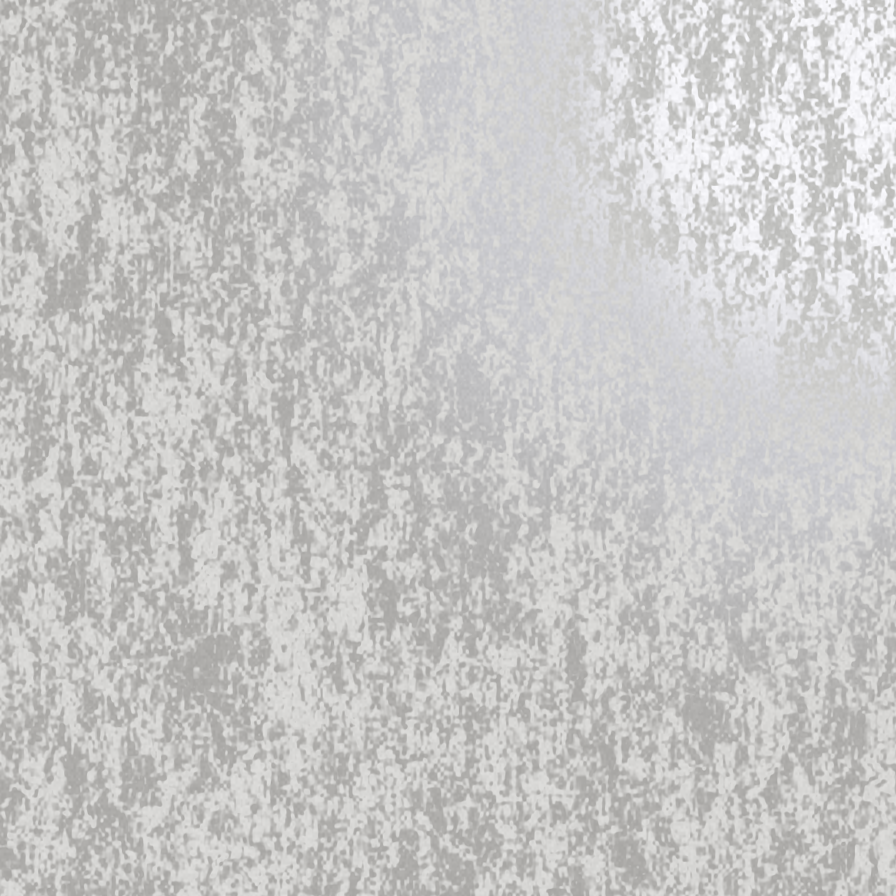
Give the GLSL for this texture, as a Shadertoy shader.

```glsl
// Distressed metallic plaster: matte flakes streaked over foil with a corner sheen.

const vec3 FOIL_DARK   = vec3(0.675, 0.670, 0.660);
const vec3 FOIL_SILVER = vec3(0.795, 0.797, 0.815);
const vec3 FOIL_BRIGHT = vec3(0.965, 0.965, 0.980);
const vec3 MATTE_PALE  = vec3(0.848, 0.846, 0.838);
const vec3 MATTE_SHADE = vec3(0.750, 0.750, 0.742);

const vec2  SHEEN_CENTER = vec2(0.93, 0.90);
const float SHEEN_RADIUS = 0.43;

// Feature frequencies across the canvas; lower y stretches vertically.
const vec2 CLOUD_FREQ  = vec2(13.0, 5.0);
const vec2 STREAK_FREQ = vec2(48.0, 15.0);
const vec2 FLAKE_FREQ  = vec2(125.0, 75.0);
const vec2 SPECK_FREQ  = vec2(270.0, 205.0);
const vec2 COMB_FREQ   = vec2(230.0, 22.0);

const float FLAKE_SOFTNESS = 0.34;
const float MATTE_BIAS     = -0.01;
const float GRAIN_AMOUNT   = 0.045;

// Integer hash of a lattice cell, in 0..1.
float hash(vec2 cell, uint seed) {
    uvec2 q = uvec2(ivec2(cell)) * uvec2(1597334673u, 3812015801u);
    uint h = (q.x ^ q.y ^ (seed * 2654435769u)) * 1597334673u;
    h = (h ^ (h >> 15u)) * 2246822519u;
    h ^= h >> 13u;
    return float(h >> 8u) / 16777216.0;
}

// Smooth value noise, centred on zero.
float noise(vec2 p, uint seed) {
    vec2 cell = floor(p);
    vec2 f = fract(p);
    f = f * f * (3.0 - 2.0 * f);
    float low  = mix(hash(cell, seed), hash(cell + vec2(1, 0), seed), f.x);
    float high = mix(hash(cell + vec2(0, 1), seed), hash(cell + vec2(1, 1), seed), f.x);
    return mix(low, high, f.y) - 0.5;
}

// Signed amount of matte coat, from broad clouds down to specks.
float coatField(vec2 uv) {
    vec2 warp = vec2(noise(uv * 60.0, 1u), noise(uv * 60.0, 2u));
    vec2 p = uv + warp * vec2(0.010, 0.020);
    float field = 0.26 * noise(p * CLOUD_FREQ, 3u);
    field += 0.46 * noise(p * STREAK_FREQ, 4u);
    field += 0.68 * noise(p * FLAKE_FREQ, 5u);
    field += 0.90 * noise(uv * SPECK_FREQ + warp, 6u);
    field += 0.42 * noise(uv * COMB_FREQ, 7u);
    return field;
}

// Reflected light falling off from the upper right, with streaky edges.
float sheen(vec2 uv) {
    float ripple = 0.07 * noise(uv * vec2(14.0, 3.0), 8u);
    float d = (distance(uv, SHEEN_CENTER) + ripple) / SHEEN_RADIUS;
    return exp(-d * d);
}

void mainImage(out vec4 fragColor, in vec2 fragCoord) {
    vec2 uv = fragCoord / iResolution.xy;
    float glow = sheen(uv);

    // Foil brightens strongly under the light while the matte coat dims.
    vec3 foil = mix(FOIL_DARK, FOIL_SILVER, smoothstep(0.0, 0.42, glow));
    foil = mix(foil, FOIL_BRIGHT, smoothstep(0.38, 0.90, glow));
    vec3 matte = mix(MATTE_PALE, MATTE_SHADE, smoothstep(0.30, 0.90, glow));

    // The silver band around the highlight keeps less of its coat.
    float band = smoothstep(0.10, 0.45, glow) * (1.0 - smoothstep(0.5, 0.9, glow));
    float field = coatField(uv) + MATTE_BIAS - 0.06 * band;
    float coat = smoothstep(-FLAKE_SOFTNESS, FLAKE_SOFTNESS, field);
    vec3 color = mix(foil, matte, coat);

    // Fine grain over both layers.
    color += GRAIN_AMOUNT * noise(uv * vec2(360.0, 300.0), 9u);
    fragColor = vec4(clamp(color, 0.0, 1.0), 1.0);
}
```
